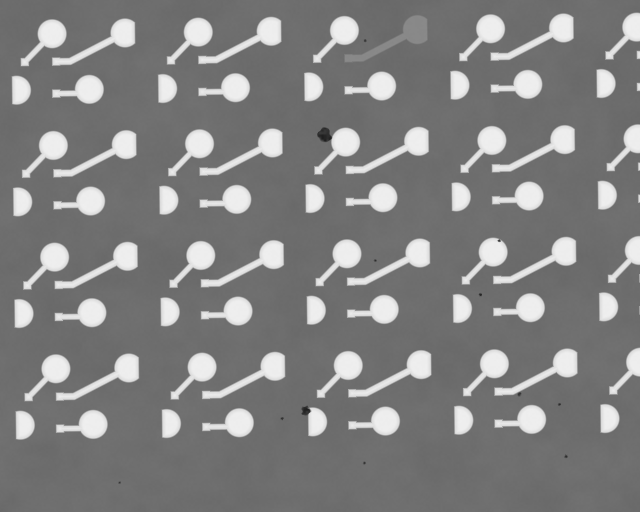
Reproduce this pattern procedurally as a WebGL 2 fragment shader.

```glsl
#version 300 es
precision highp float;
// Tilted array of pale metal contact pads with lead arms on a mottled grey plate, with dust.

// Lengths are in hundredths of the canvas width.
#define PITCH vec2(22.84, 17.45)
#define ORIGIN vec2(8.14, 74.72)
#define TILT 0.0114
#define ROWS 4.0
#define DISC_RADIUS 2.24
#define STEM_HALF 0.44
#define ARM_HALF 0.53
#define PAD_HALF 0.61
#define FADED_CELL vec2(2.0, 0.0)
#define SPECK_CHANCE 0.2
#define EDGE_SOFTNESS 0.16

uniform vec2 u_resolution;
out vec4 outColor;

const float PLATE = 0.428;
const float METAL_RIM = 0.86;
const float METAL = 0.932;
const float FADED_METAL = 0.535;
const float DUST = 0.11;

float hash(vec2 p) {
    vec3 h = fract(p.xyx * 0.1031);
    h += dot(h, h.yzx + 33.33);
    return fract((h.x + h.y) * h.z);
}

float noise(vec2 p) {
    vec2 i = floor(p), f = fract(p);
    f = f * f * (3.0 - 2.0 * f);
    return mix(mix(hash(i), hash(i + vec2(1, 0)), f.x),
               mix(hash(i + vec2(0, 1)), hash(i + vec2(1, 1)), f.x), f.y);
}

float disc(vec2 p) { return length(p) - DISC_RADIUS; }

float pad(vec2 p) {
    vec2 d = abs(p) - PAD_HALF;
    return length(max(d, 0.0)) + min(max(d.x, d.y), 0.0);
}

float bar(vec2 p, vec2 a, vec2 b, float halfWidth) {
    vec2 ab = b - a;
    float t = clamp(dot(p - a, ab) / dot(ab, ab), 0.0, 1.0);
    return length(p - a - ab * t) - halfWidth;
}

// Long bent arm ending in a disc with a flat right side
float longContact(vec2 p) {
    vec2 head = vec2(11.39, 0.0), foot = vec2(0.59, -4.35), bend = vec2(2.75, -4.35);
    float d = max(disc(p - head), p.x - head.x - 1.56);
    d = min(d, pad(p - foot));
    d = min(d, bar(p, foot, bend, ARM_HALF));
    return min(d, bar(p, bend, head, ARM_HALF));
}

// Diagonal contact, horizontal contact and half disc
float shortContacts(vec2 p) {
    vec2 diagonalFoot = vec2(-4.31, -4.37);
    float d = min(disc(p), pad(p - diagonalFoot));
    d = min(d, bar(p, diagonalFoot, vec2(0), STEM_HALF));

    vec2 head = vec2(5.72, -8.75), foot = vec2(0.55, -9.35);
    d = min(d, min(disc(p - head), pad(p - foot)));
    d = min(d, bar(p, foot, vec2(head.x, foot.y), STEM_HALF));

    vec2 halfDisc = p - vec2(-5.66, -8.75);
    return min(d, max(disc(halfDisc), -halfDisc.x - 0.68));
}

// Ragged dust grain
float blot(vec2 p, vec2 center, float radius) {
    return length(p - center) - radius * (0.7 + 0.6 * noise(p * 1.6 / radius));
}

// One possible tiny speck per square of a coarse grid
float specks(vec2 p) {
    vec2 id = floor(p / 12.0);
    vec2 center = (id + 0.1 + 0.8 * vec2(hash(id + 3.7), hash(id + 51.3))) * 12.0;
    float radius = mix(0.12, 0.28, hash(id + 17.9));
    return hash(id + 81.1) < SPECK_CHANCE ? blot(p, center, radius) : 100.0;
}

void main() {
    float pixel = 100.0 / u_resolution.x;
    vec2 p = gl_FragCoord.xy * pixel;
    float soft = max(EDGE_SOFTNESS, 0.75 * pixel);

    // Tilted lattice, rows counted downward from the top
    vec2 q = p - ORIGIN;
    q = vec2(cos(TILT) * q.x + sin(TILT) * q.y, cos(TILT) * q.y - sin(TILT) * q.x);
    vec2 id = floor(q / PITCH + vec2(0.355, 0.754));
    vec2 local = q - id * PITCH;
    vec2 cell = vec2(id.x, -id.y);
    bool filled = cell.y > -0.5 && cell.y < ROWS - 0.5;
    float longD = filled ? longContact(local) : 100.0;
    float shortD = filled ? shortContacts(local) : 100.0;

    // Plate with cloudy mottling
    float shade = PLATE + 0.022 * (noise(p * 0.13) - 0.5) + 0.014 * (noise(p * 0.5) - 0.5);

    // Metal, slightly darker toward its rim
    float d = min(longD, shortD);
    float metal = mix(METAL_RIM, METAL, smoothstep(0.0, 0.75, -d));
    bool faded = all(lessThan(abs(cell - FADED_CELL), vec2(0.5)));
    float longMetal = faded ? FADED_METAL : metal;
    shade = mix(shade, longMetal, 1.0 - smoothstep(-soft, soft, longD));
    shade = mix(shade, metal, 1.0 - smoothstep(-soft, soft, shortD));

    // Two large dust grains and scattered specks
    float dust = min(blot(p, vec2(50.65, 58.85), 1.05), blot(p, vec2(47.8, 15.75), 0.68));
    dust = min(dust, specks(p));
    float dustShade = DUST + 0.12 * noise(p * 2.5);
    shade = mix(shade, dustShade, 1.0 - smoothstep(-soft, soft, dust));

    // Fine grain
    shade += 0.008 * (noise(p * 3.0) - 0.5);
    outColor = vec4(vec3(shade), 1.0);
}
```
